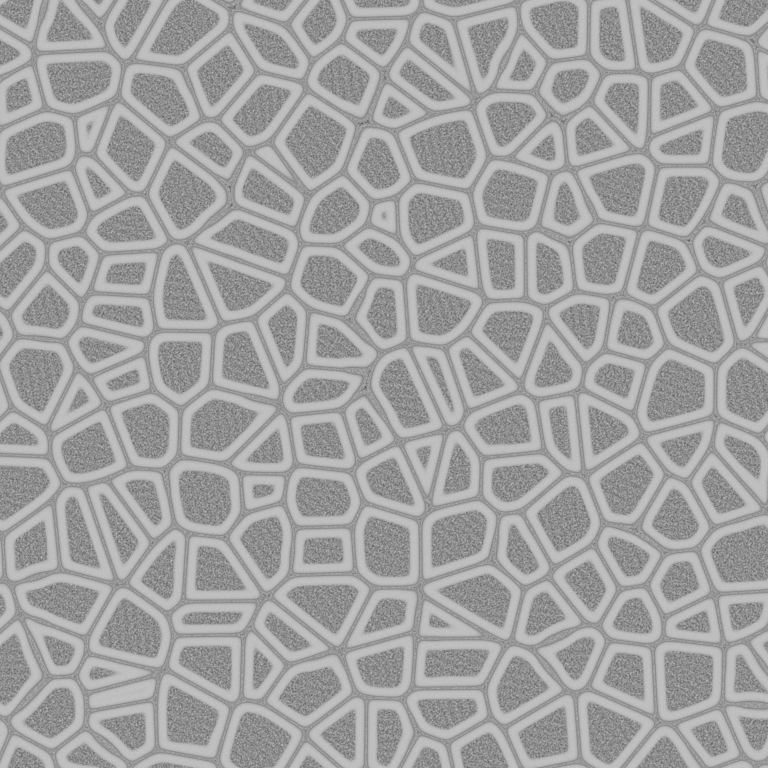
Reproduce this pattern procedurally as a Shadertoy shader.

```glsl
const float CELLS = 13.0;          // cells along the canvas height
const float JITTER = 0.96;         // scatter of the cell sites
const float SIZE_SPREAD = 0.24;    // range of the site weights
const float CORNER_ROUND = 0.036;  // corner rounding, in cell units
const float GAP = 0.0026;          // half width of the seam, in canvas units
const float POCKET_GAP = 0.0035;   // extra seam width in loose regions
const float RIM_WIDTH = 0.0116;
const float RIM_SOFT = 0.0014;
const float GRAIN_FREQ = 330.0;
const float GRAIN_AMOUNT = 0.15;
const float STRIPE_FREQ = 85.0;
const float STRIPE_AMOUNT = 0.018;
const float CORE_TONE = 0.552;
const float SEAM_TONE = 0.61;
const float RIM_EDGE_TONE = 0.690;
const float RIM_CREST_TONE = 0.748;
const float TAU = 6.2831853;

// Integer hash, two values in 0..1
vec2 hash2(vec2 cell) {
    uvec2 v = uvec2(ivec2(cell) + 32768);
    v = v * 1664525u + 1013904223u;
    v.x += v.y * 1664525u;
    v.y += v.x * 1664525u;
    v ^= v >> 16u;
    v.x += v.y * 1664525u;
    v.y += v.x * 1664525u;
    v ^= v >> 16u;
    return vec2(v & 65535u) / 65535.0;
}

float cornerSlope(vec2 cell, vec2 offset) {
    float angle = TAU * hash2(cell).x;
    return dot(vec2(cos(angle), sin(angle)), offset);
}

float gradientNoise(vec2 p) {
    vec2 i = floor(p), f = p - i;
    vec2 u = f * f * f * (f * (f * 6.0 - 15.0) + 10.0);
    vec2 e = vec2(1.0, 0.0);
    float low = mix(cornerSlope(i, f), cornerSlope(i + e, f - e), u.x);
    float high = mix(cornerSlope(i + e.yx, f - e.yx), cornerSlope(i + 1.0, f - 1.0), u.x);
    return mix(low, high, u.y);
}

mat2 rotation(float angle) {
    float c = cos(angle), s = sin(angle);
    return mat2(c, s, -s, c);
}

// Site position in xy, weight in z
vec3 cellSite(vec2 cell) {
    vec2 position = cell + 0.5 + JITTER * (hash2(cell) - 0.5);
    return vec3(position, SIZE_SPREAD * hash2(cell + 517.0).x);
}

float powerDistance(vec2 p, vec3 site) {
    vec2 r = p - site.xy;
    return dot(r, r) - site.z;
}

// Rounded distance to the border of the weighted Voronoi cell
float cellBorder(vec2 p, out vec2 owner) {
    vec2 base = floor(p);
    float nearest = 1e5;
    for (int y = -2; y <= 2; y++)
    for (int x = -2; x <= 2; x++) {
        vec2 cell = base + vec2(x, y);
        float power = powerDistance(p, cellSite(cell));
        if (power < nearest) { nearest = power; owner = cell; }
    }
    vec3 home = cellSite(owner);
    float sum = 0.0;
    for (int y = -2; y <= 2; y++)
    for (int x = -2; x <= 2; x++) {
        vec2 cell = base + vec2(x, y);
        if (cell == owner) continue;
        vec3 site = cellSite(cell);
        float edge = (powerDistance(p, site) - nearest) / (2.0 * distance(site.xy, home.xy));
        sum += exp(-edge / CORNER_ROUND);
    }
    return -CORNER_ROUND * log(max(sum, 1e-20));
}

void mainImage(out vec4 fragColor, in vec2 fragCoord) {
    vec2 uv = fragCoord / iResolution.y;
    float soft = max(RIM_SOFT, 0.7 / iResolution.y);

    vec2 owner;
    float d = cellBorder(uv * CELLS, owner) / CELLS;

    // Fine grain from two rotated layers
    float grain = gradientNoise(rotation(0.6) * uv * GRAIN_FREQ)
                + gradientNoise(rotation(2.1) * uv * GRAIN_FREQ * 1.37 + 91.0);

    // Core with faint stripes, turned per cell
    float angle = 0.9 + 1.6 * (hash2(owner + 211.0).y - 0.5);
    float bend = 1.2 * gradientNoise(uv * 22.0);
    float stripe = sin(TAU * STRIPE_FREQ * dot(uv, vec2(cos(angle), sin(angle))) + bend);
    float core = CORE_TONE + STRIPE_AMOUNT * stripe + GRAIN_AMOUNT * grain;

    // Seam: dotted edges, dark grains where it opens into pockets
    float pocket = smoothstep(0.2, 0.5, gradientNoise(uv * CELLS * 0.9 + 37.0));
    float gap = GAP + POCKET_GAP * pocket;
    float dotted = (1.0 - smoothstep(0.0, 0.0016, abs(d - 0.75 * gap))) * (0.6 + grain);
    float hollow = smoothstep(0.0005, -0.0022, d) * (0.25 + 0.75 * pocket);
    float seam = SEAM_TONE - 0.13 * dotted - 0.22 * hollow
               + GRAIN_AMOUNT * grain * (0.6 + hollow);

    // Rim with a soft bright crest
    float across = clamp((d - gap) / RIM_WIDTH, 0.0, 1.0);
    float crest = smoothstep(0.0, 1.0, 4.0 * across * (1.0 - across));
    float rim = mix(RIM_EDGE_TONE, RIM_CREST_TONE, crest) + 0.018 * grain;

    float tone = mix(seam, rim, smoothstep(gap - soft, gap + soft, d));
    float inner = gap + RIM_WIDTH;
    tone = mix(tone, core, smoothstep(inner - soft, inner + soft, d));
    fragColor = vec4(vec3(tone), 1.0);
}
```
